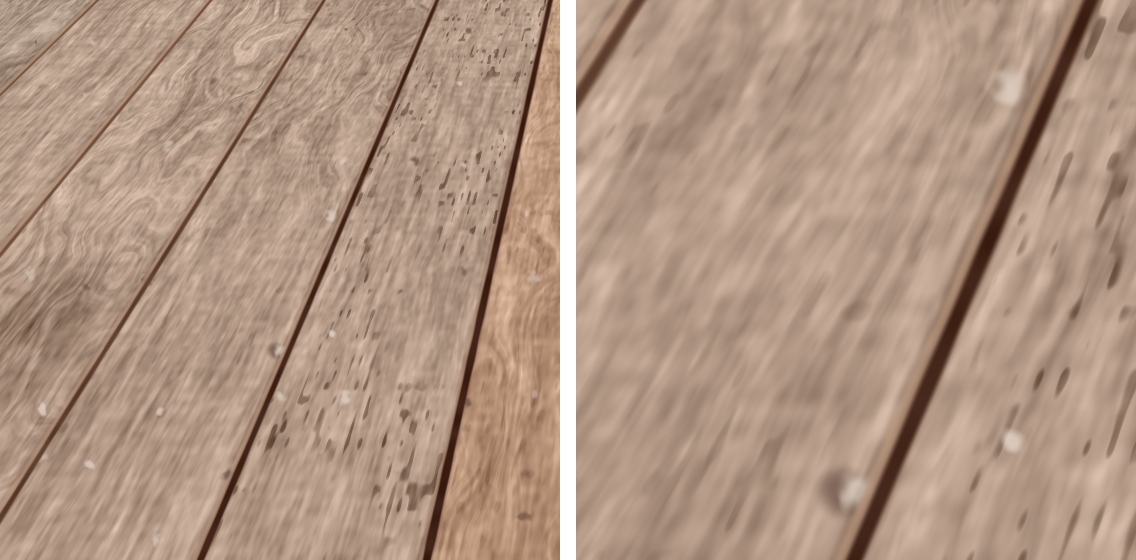
Left: the whole. Right: its middle third, enlarged.
This texture is drawn by a Shadertoy shader. Its source:

```glsl
float hash(vec2 p) {
    vec3 q = fract(p.xyx * vec3(0.1031, 0.1030, 0.0973));
    q += dot(q, q.yzx + 33.33);
    return fract((q.x + q.y) * q.z);
}

float noise(vec2 p) {
    vec2 cell = floor(p), f = fract(p);
    f = f * f * (3.0 - 2.0 * f);
    return mix(mix(hash(cell), hash(cell + vec2(1, 0)), f.x),
               mix(hash(cell + vec2(0, 1)), hash(cell + vec2(1, 1)), f.x), f.y);
}

float fbm(vec2 p) {
    float sum = 0.0, amp = 0.55;
    for (int i = 0; i < 3; i++) {
        sum += amp * noise(p);
        p = p * 2.03 + 17.1;
        amp *= 0.52;
    }
    return sum;
}

// Wood colour of one plank; p.x runs across the boards, p.y along them
vec3 plankColor(vec2 p, float plank, float down) {
    float swirl = plank < 0.0 ? 0.6 : plank < 1.0 ? 0.12
                : plank < 2.0 ? mix(0.9, 0.12, smoothstep(0.1, 0.5, down))
                : plank < 3.0 ? 0.95 : plank < 4.0 ? 0.12 : 0.6;
    vec2 q = p + plank * vec2(0.0, 19.7) + 40.0;
    vec2 bend = vec2(fbm(q * vec2(2.1, 2.0)), fbm(q * vec2(2.6, 2.3) + 31.0)) - 0.5;
    vec2 flow = q + swirl * bend * vec2(1.1, 0.8);

    float coarse = fbm(flow * vec2(13.0, 2.8)) - 0.5;
    float fine = fbm(flow * vec2(30.0, 6.0) + 9.0) - 0.5;
    float fibre = noise(q * vec2(62.0, 14.0)) - 0.5;
    float speckle = noise(q * vec2(45.0, 38.0)) - 0.5;
    float cross = noise(q * vec2(9.0, 42.0)) - 0.5;
    float blotch = fbm(q * vec2(2.5, 1.8) + 5.0) - 0.5;
    float tone = coarse * (0.08 + 0.17 * swirl) + fine * 0.22 + fibre * 0.08
               + speckle * 0.07 + cross * 0.05 + blotch * (0.08 + 0.08 * swirl);

    vec3 wood = vec3(0.710, 0.608, 0.535);
    if (plank < 0.0) wood = vec3(0.735, 0.590, 0.485);
    if (plank > 3.5) wood = vec3(0.665, 0.58, 0.515);

    // Tiny dark pores, densest on the first full board
    float pores = smoothstep(0.70, 0.90, noise(q * vec2(44.0, 20.0) + 70.0))
                * smoothstep(0.40, 0.70, noise(q * vec2(4.0, 3.5)));
    tone -= pores * (plank == 0.0 ? 0.22 : 0.07);
    return wood + tone * vec3(1.0, 1.0, 0.97);
}

// Pale flecks and dark nicks, at most one in each grid cell
vec3 addSpots(vec3 col, vec2 uv, float size) {
    vec2 grid = uv * 9.0, cell = floor(grid);
    float kind = hash(cell + 51.0);
    if (kind > 0.48) return col;
    vec2 center = 0.3 + 0.4 * vec2(hash(cell + 11.0), hash(cell + 23.0));
    vec2 d = (fract(grid) - center) / 9.0;
    float angle = 6.28 * hash(cell + 37.0);
    d = mat2(cos(angle), sin(angle), -sin(angle), cos(angle)) * d;
    d.y *= 1.0 + 0.9 * hash(cell + 5.0);
    float radius = size * mix(0.005, 0.011, hash(cell + 71.0));
    float dist = length(d) + (noise(uv * 130.0) - 0.5) * radius * 0.9;
    float spot = 1.0 - smoothstep(radius * 0.2, radius * 1.4, dist);
    if (kind < 0.10) return mix(col, vec3(0.38, 0.28, 0.23), spot * 0.6);
    if (kind < 0.18) {
        float shade = 1.0 - smoothstep(0.5, 1.9, length(d + radius * 0.7) / radius);
        col = mix(col, vec3(0.32, 0.22, 0.18), shade * 0.55);
    }
    return mix(col, vec3(0.87, 0.81, 0.76), spot * mix(0.4, 0.95, hash(cell + 90.0)));
}

void mainImage(out vec4 fragColor, in vec2 fragCoord) {
    vec2 uv = fragCoord / iResolution.xy;
    float pixel = 1.0 / iResolution.y;
    float down = 1.0 - uv.y;

    // Perspective: boards double in width from top to bottom
    float near = 1.0 + down;
    float width = 0.202 * near;
    float across = (0.983 - 0.221 * down - uv.x) / width;
    float plank = floor(across);

    vec3 col = plankColor(vec2(across, 6.0 / near), plank, down);

    // Weathered dark patch and broad light falloff
    vec2 patchOffset = uv - vec2(0.04, 0.40);
    col -= 0.16 * exp(-dot(patchOffset, patchOffset) * 70.0) * noise(uv * 22.0);
    col += vec3(0.015, 0.02, 0.02) * (uv.y - 0.5);
    col = addSpots(col, uv, near * 0.8);

    // Signed distance to the nearest seam, positive on its left
    float seam = floor(across + 0.5);
    float slope = 0.221 + 0.202 * seam;
    float d = (across - seam) * width * inversesqrt(1.0 + slope * slope);
    float halfGap = 0.0037 * near * exp(-0.28 * seam);
    halfGap *= 0.9 + 0.2 * noise(vec2(seam * 7.0, uv.y * 25.0));

    // Worn bevel with a faint outer crease, soft shadow, then the open gap
    float bevel = smoothstep(0.0, halfGap, d)
                * (1.0 - smoothstep(0.005 * near, 0.008 * near, d));
    col = mix(col, vec3(0.68, 0.54, 0.44), bevel * 0.7);
    float crease = (d - 0.0078 * near) / (0.0015 * near);
    col -= 0.07 * exp(-crease * crease);
    float shadow = 1.0 - smoothstep(halfGap * 0.5, halfGap * 2.1, abs(d));
    col = mix(col, vec3(0.46, 0.34, 0.27), shadow * 0.7);
    vec3 gapColor = mix(vec3(0.22, 0.10, 0.06), vec3(0.45, 0.32, 0.24),
                        smoothstep(0.6, 3.2, seam));
    gapColor += 0.06 * (noise(vec2(seam * 3.0, uv.y * 40.0)) - 0.5);
    float soft = max(pixel, 0.0022);
    float gap = 1.0 - smoothstep(halfGap - soft, halfGap + soft, abs(d));
    col = mix(col, gapColor, gap * 0.95);

    fragColor = vec4(clamp(col, 0.0, 1.0), 1.0);
}
```
